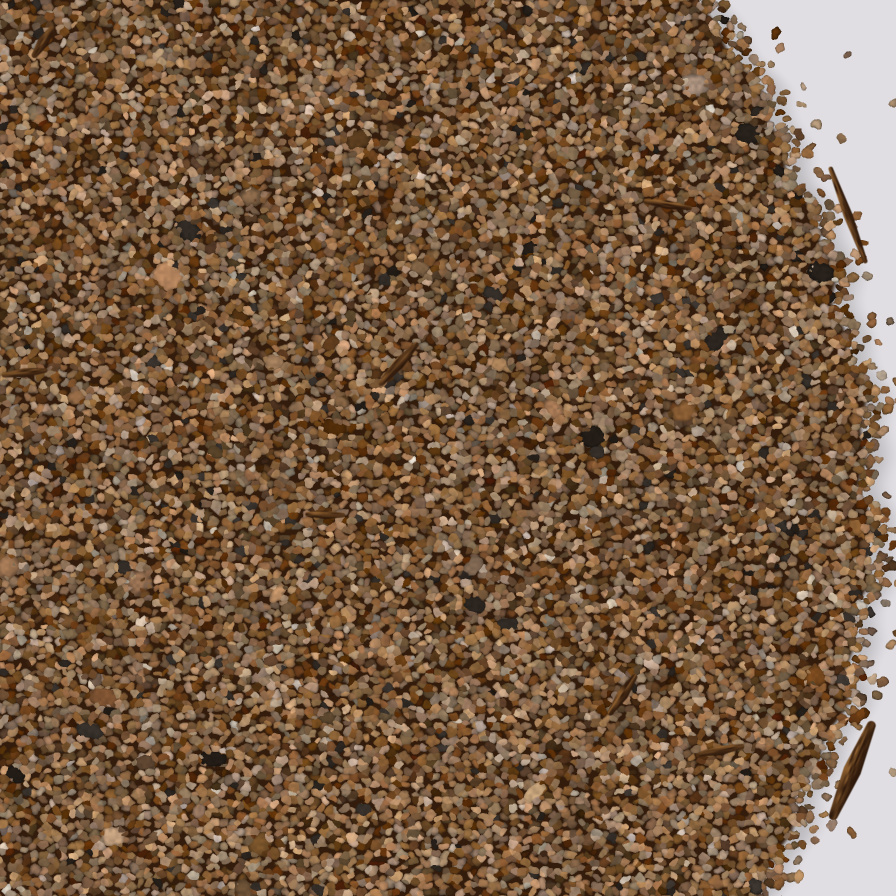
This texture is drawn by a WebGL 1 fragment shader. Its source:

```glsl
precision highp float;
// A bed of coarse brown sand with a ragged right margin on pale paper.
// Jittered, warped ellipsoid grains in three sizes compete by height, so that
// they overlap; a few twigs lie on top. Each pixel averages four samples.
uniform vec2 u_resolution;

const float GRAIN_COUNT = 118.0;    // cells across the canvas
const float GRIT_COUNT = 60.0;
const float PEBBLE_COUNT = 28.0;
const float GRIT_SHARE = 0.09;
const float PEBBLE_SHARE = 0.07;
const float GRAIN_TONE = 0.368;
const float TONE_SPREAD = 0.265;
const float TILT_RANGE = 2.2;       // radians, centred on horizontal
const float STRAY_REACH = 0.016;    // how far loose grains spill
const float OUTLINE_WARP = 0.0032;  // makes the grain outlines uneven
const float SAMPLE_STEP = 0.65;     // spacing of the samples in a pixel
const int TWIG_COUNT = 9;
const vec3 WARMTH = vec3(0.118, -0.003, -0.117);
const vec3 PAPER = vec3(0.880, 0.872, 0.888);
const vec3 DEEP_GAP = vec3(0.20, 0.11, 0.045);
const vec3 TWIG_DARK = vec3(0.17, 0.09, 0.04);
const vec3 TWIG_LIGHT = vec3(0.62, 0.42, 0.21);

vec4 hash4(vec2 p) {
  vec4 q = fract(p.xyxy * vec4(0.1031, 0.1030, 0.0973, 0.1099));
  q += dot(q, q.wzxy + 33.33);
  return fract((q.xxyz + q.yzzw) * q.zywx);
}

vec2 noise2(vec2 p) {
  vec2 i = floor(p), f = fract(p);
  f = f * f * (3.0 - 2.0 * f);
  vec2 low = mix(hash4(i).xy, hash4(i + vec2(1.0, 0.0)).xy, f.x);
  vec2 high = mix(hash4(i + vec2(0.0, 1.0)).xy, hash4(i + 1.0).xy, f.x);
  return mix(low, high, f.y);
}

vec2 rotate(vec2 v, float angle) {
  float c = cos(angle), s = sin(angle);
  return vec2(c * v.x + s * v.y, c * v.y - s * v.x);
}

// Margin of the sand: a lopsided parabola, and its slope dx/dy
float marginBend(float y) { return y > 0.42 ? 0.55 : 0.75; }
float marginX(float y) { return 0.98 - marginBend(y) * (y - 0.42) * (y - 0.42); }
float marginSlope(float y) { return -2.0 * marginBend(y) * (y - 0.42); }

// Distance to the right of the ragged margin
float beyondMargin(vec2 p) {
  return p.x - marginX(p.y) - 0.005 * sin(p.y * 37.0) - 0.004 * sin(p.y * 91.0 + 1.0);
}

float sandCover(vec2 p) {
  float d = beyondMargin(p);
  return d < 0.0 ? 1.0 : 0.75 * exp(-d / STRAY_REACH) + 0.008;
}

vec3 grainColour(vec4 h, float darkShare) {
  float pale = step(0.97, h.w);
  float tone = GRAIN_TONE + TONE_SPREAD * (h.x + h.y - 1.0) + 0.14 * pale;
  float warm = mix(0.62, 1.42, h.z) * (1.0 - 0.5 * pale);
  vec3 colour = tone + WARMTH * warm;
  colour.g += 0.03 * (fract(h.w * 31.0) - 0.5);
  vec3 mineral = vec3(0.12, 0.095, 0.075) + 0.10 * h.x;
  return max(mix(colour, mineral, step(h.w, darkShare)), 0.03);
}

// Adds one size of grains; top holds the colour and height of the surface
void scatter(vec2 p, float count, float seed, float share, vec2 radius,
             float lift, float darkShare, inout vec4 top) {
  vec2 g = p * count;
  for (int j = -1; j <= 1; j++) {
    for (int i = -1; i <= 1; i++) {
      vec2 id = floor(g) + vec2(float(i), float(j));
      vec4 a = hash4(id + seed), b = hash4(id + seed + 17.3);
      vec2 centre = id + 0.5 + 0.8 * (a.xy - 0.5);
      if (b.x > share * sandCover(centre / count)) continue;
      vec2 size = mix(radius.x, radius.y, a.w) * vec2(1.0, mix(0.54, 0.92, b.y));
      vec2 e = rotate(g - centre, (a.z - 0.5) * TILT_RANGE) / size;
      vec2 s = e * e;
      float q = mix(s.x + s.y, length(s), 0.5);
      float height = 0.5 * b.z + 1.0 - q;
      if (q > 1.0 || height + lift < top.a) continue;
      float light = mix(0.62, 1.07, smoothstep(-0.1, 1.0, height));
      light += 0.12 * dot(e, vec2(-0.3, 0.8)) * size.y;
      top = vec4(grainColour(hash4(id + seed + 41.7), darkShare) * light, height + lift);
    }
  }
}

// Twigs: the first two lie on the paper along the margin, the rest in the sand
vec3 addTwigs(vec2 p, vec3 colour) {
  for (int i = 0; i < TWIG_COUNT; i++) {
    float n = float(i);
    vec4 h = hash4(vec2(n * 7.0 + 3.0, n * 3.0 + 11.0));
    bool onPaper = i < 2;
    float y = onPaper ? 0.76 - 0.62 * n : h.y;
    vec2 centre = vec2(onPaper ? marginX(y) + 0.03 : 0.85 * h.x, y);
    float angle = onPaper ? atan(1.0, marginSlope(y)) : (h.z - 0.5) * 3.0;
    float halfLength = onPaper ? 0.055 : mix(0.012, 0.03, h.w);
    float width = onPaper ? 0.005 + 0.005 * n : mix(0.003, 0.007, h.z);
    vec2 v = rotate(p - centre, angle);
    float taper = width * (1.0 - 0.5 * abs(v.x) / halfLength);
    float d = length(vec2(max(abs(v.x) - halfLength, 0.0), v.y)) - taper;
    if (d > 0.001) continue;
    float streak = noise2(vec2(v.x * 90.0, v.y * 500.0) + 40.0 + n * 9.0).x;
    vec3 bark = mix(TWIG_DARK, TWIG_LIGHT, streak * smoothstep(-1.0, 0.7, v.y / width));
    colour = mix(colour, bark, smoothstep(0.001, -0.001, d));
  }
  return colour;
}

vec3 scene(vec2 p) {
  float d = beyondMargin(p);
  vec3 paper = PAPER * (1.0 - 0.16 * smoothstep(0.03, -0.005, d));
  vec4 top = vec4(mix(DEEP_GAP, paper, smoothstep(-0.016, -0.008, d)), -1.0);
  vec2 warped = p + OUTLINE_WARP * (noise2(p * 210.0) - 0.5);
  scatter(warped, GRAIN_COUNT, 5.0, 1.0, vec2(0.54, 0.86), 0.0, 0.014, top);
  scatter(warped, GRIT_COUNT, 211.0, GRIT_SHARE, vec2(0.32, 0.48), 0.35, 0.13, top);
  scatter(warped, PEBBLE_COUNT, 377.0, PEBBLE_SHARE, vec2(0.24, 0.46), 0.5, 0.30, top);
  float mottling = 0.88 + 0.08 * noise2(p * 14.0).x + 0.18 * noise2(p * 260.0 + 7.0).y;
  return addTwigs(p, top.a > -1.0 ? top.rgb * mottling : top.rgb);
}

void main() {
  vec3 sum = vec3(0.0);
  for (int k = 0; k < 4; k++) {
    vec2 offset = vec2(mod(float(k), 2.0), floor(float(k) / 2.0)) - 0.5;
    sum += scene((gl_FragCoord.xy + offset * SAMPLE_STEP) / u_resolution);
  }
  gl_FragColor = vec4(sum * 0.25, 1.0);
}
```
